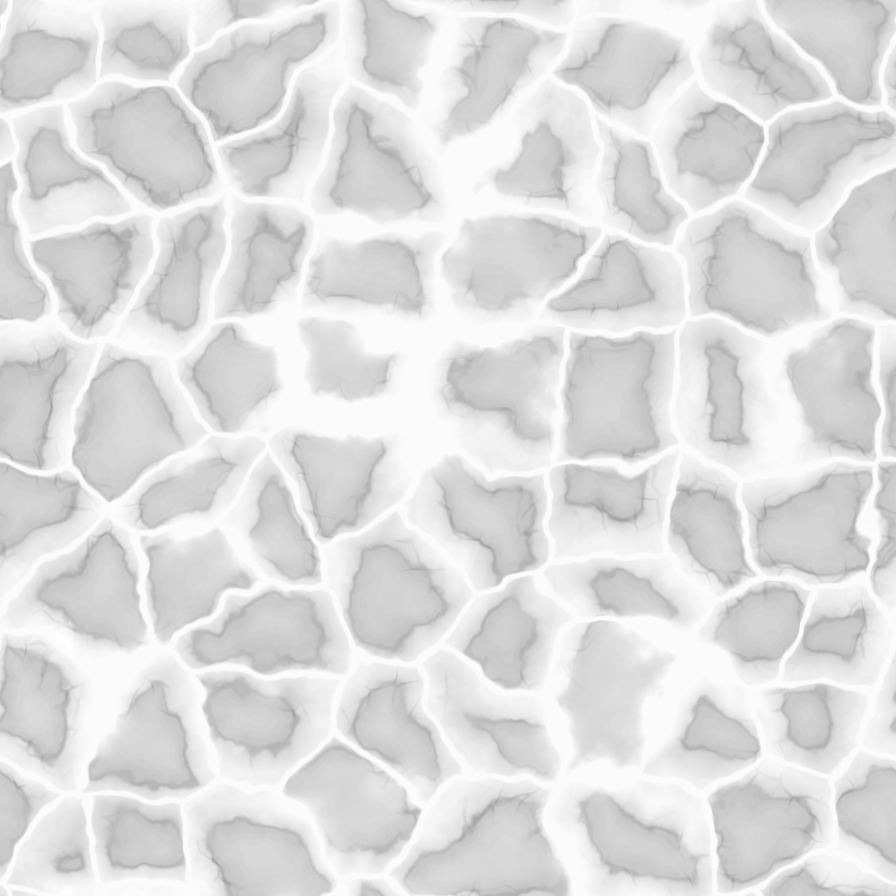
Give the GLSL for this texture, as a Shadertoy shader.

```glsl
#define CELLS 8.0
#define JITTER 0.8
#define WARP 0.42
#define LINE_WIDTH 0.046
#define BAND_MIN 0.05
#define BAND_MAX 0.36
#define JAGGED 0.17
#define CRACKS 30.0
#define CORE_TONE 0.795
#define BAND_TONE 0.865
#define WHITE_TONE 0.985

vec2 hash2(vec2 c) {
    vec3 q = fract(c.xyx * vec3(0.1031, 0.1030, 0.0973));
    q += dot(q, q.yzx + 33.33);
    return fract((q.xx + q.yz) * q.zy);
}

// Value noise that wraps after a whole number of lattice steps
float noise(vec2 p, float period) {
    vec2 i = floor(p), f = fract(p);
    f = f * f * (3.0 - 2.0 * f);
    vec2 e = vec2(1.0, 0.0);
    float a = hash2(mod(i, period)).x;
    float b = hash2(mod(i + e.xy, period)).x;
    float c = hash2(mod(i + e.yx, period)).x;
    float d = hash2(mod(i + e.xx, period)).x;
    return mix(mix(a, b, f.x), mix(c, d, f.x), f.y);
}

float fbm(vec2 uv, float period) {
    float sum = 0.0, weight = 0.533;
    for (int i = 0; i < 4; i++) {
        sum += weight * noise(uv * period, period);
        weight *= 0.5;
        period *= 2.0;
    }
    return sum;
}

vec2 site(vec2 cell, float period) {
    return 0.5 + JITTER * (hash2(mod(cell, period) + 5.0) - 0.5);
}

// x: distance to the cell border, y: signed depth inside the inset core
vec2 voronoi(vec2 p, float period) {
    vec2 base = floor(p), f = fract(p);
    vec2 home = vec2(0.0), toHome = vec2(0.0);
    float nearest = 9.0;
    for (int j = -1; j <= 1; j++)
    for (int i = -1; i <= 1; i++) {
        vec2 g = vec2(i, j);
        vec2 r = g + site(base + g, period) - f;
        float d = dot(r, r);
        if (d < nearest) { nearest = d; home = g; toHome = r; }
    }
    float border = 9.0, blend = 0.0;
    vec2 homeId = mod(base + home, period);
    for (int j = -2; j <= 2; j++)
    for (int i = -2; i <= 2; i++) {
        if (i == 0 && j == 0) continue;
        vec2 g = home + vec2(i, j);
        vec2 r = g + site(base + g, period) - f;
        float d = dot(0.5 * (toHome + r), normalize(r - toHome));
        float h = hash2(homeId + 17.0 * mod(base + g, period) + 3.0).x;
        border = min(border, d);
        blend += exp(-26.0 * (d - mix(BAND_MIN, BAND_MAX, h * h)));
    }
    return vec2(border, -log(blend) / 26.0);
}

// Soft stair steps
float terrace(float x, float steps) {
    x *= steps;
    return (floor(x) + smoothstep(0.35, 0.65, fract(x))) / steps;
}

float bell(float x, float width) {
    return exp(-x * x / (width * width));
}

void mainImage(out vec4 fragColor, in vec2 fragCoord) {
    vec2 uv = fragCoord / iResolution.xy;

    // Wavering cells and their jagged cores
    vec2 warp = vec2(fbm(uv, 12.0), fbm(uv + 0.37, 12.0)) - 0.5;
    vec2 cell = voronoi(uv * CELLS + WARP * warp, CELLS);
    float border = cell.x;
    float grain = fbm(uv + 0.13, 40.0);
    float depth = cell.y + JAGGED * (grain - 0.5);

    // Short cracks scattered along the core outline
    float crackEdge = voronoi(uv * CRACKS + 2.0 * warp, CRACKS).x;
    float cracks = 1.0 - smoothstep(0.02, 0.09, crackEdge);
    cracks *= smoothstep(0.47, 0.6, fbm(uv + 0.21, 16.0)) * bell(depth + 0.02, 0.1);

    // Terraced grey core and pale patchy band
    float patches = terrace(fbm(uv + 0.71, 14.0), 9.0) - 0.5;
    float core = CORE_TONE + 0.045 * terrace(clamp(depth * 4.0, 0.0, 1.0), 4.0);
    core += 0.05 * patches;
    float band = BAND_TONE + 0.07 * clamp(-depth * 5.0, 0.0, 1.0);
    band += 0.16 * patches + 0.05 * (grain - 0.5);
    float tone = mix(band, core, smoothstep(-0.025, 0.025, depth));

    // Dark outline with a soft shade
    float strength = smoothstep(0.25, 0.7, fbm(uv + 0.47, 20.0));
    tone -= (0.03 + 0.06 * strength) * bell(depth, 0.026);
    tone -= 0.025 * bell(depth - 0.02, 0.1) + 0.07 * cracks;

    // White bloom and border lines
    float bloom = smoothstep(0.5, 0.72, fbm(uv + 0.61, 6.0));
    float halo = 0.4 * exp(-border / 0.06);
    halo += 1.5 * bloom * bell(border + 0.2 * (grain - 0.5), 0.2);
    tone = mix(tone, WHITE_TONE, clamp(halo, 0.0, 1.0));
    float line = 1.0 - smoothstep(0.3 * LINE_WIDTH, LINE_WIDTH, border);
    tone = mix(tone, WHITE_TONE, line);

    fragColor = vec4(vec3(clamp(tone, 0.0, 1.0)), 1.0);
}
```
